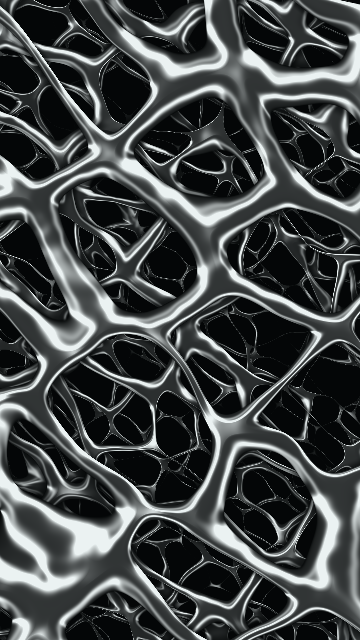
Reproduce this pattern procedurally as a WebGL 2 fragment shader.

```glsl
#version 300 es
precision highp float;
// Layered webs of polished chrome branches fading into a black depth.

uniform vec2 u_resolution;
out vec4 fragColor;

const vec3 SHADE = vec3(0.015, 0.025, 0.027);
const vec3 SILVER = vec3(0.92, 0.95, 0.95);
// Columns: along and across the diagonal that the cells stretch along.
const mat2 GRAIN = mat2(vec2(0.8, -0.6) * 0.82, vec2(0.6, 0.8) * 1.15);

struct Web {
    float dist;   // distance-like value, near zero on the branch axis
    float weight; // smooth random 0..1 that sets the local thickness
    vec2 slope;   // unit direction away from the axis
};

vec3 hash3(vec2 cell) {
    vec3 h = fract(cell.xyx * vec3(0.1031, 0.1030, 0.0973));
    h += dot(h, h.yxz + 33.33);
    return fract((h.xxy + h.yzz) * h.zyx);
}

float cornerSlope(vec2 cell, vec2 corner, vec2 f) {
    float angle = 6.2832 * hash3(cell + corner).x;
    return dot(vec2(cos(angle), sin(angle)), f - corner);
}

float gradientNoise(vec2 p) {
    vec2 cell = floor(p), f = fract(p);
    vec2 u = f * f * f * (f * (f * 6.0 - 15.0) + 10.0);
    float low = mix(cornerSlope(cell, vec2(0, 0), f), cornerSlope(cell, vec2(1, 0), f), u.x);
    float high = mix(cornerSlope(cell, vec2(0, 1), f), cornerSlope(cell, vec2(1, 1), f), u.x);
    return mix(low, high, u.y);
}

vec2 bend(vec2 p, float amount, float frequency) {
    vec2 q = p * frequency;
    return p + amount * vec2(gradientNoise(q + 17.0), gradientNoise(q + 53.0));
}

// Cell borders with rounded corners: smooth second-nearest minus nearest.
Web cellWeb(vec2 p, float sharpness) {
    vec2 home = floor(p);
    float nearest = 9.0, total = 0.0, weight = 0.0;
    vec2 nearestDir = vec2(0), dirSum = vec2(0);
    for (int y = -2; y <= 2; y++) {
        for (int x = -2; x <= 2; x++) {
            vec2 cell = home + vec2(x, y);
            vec3 rnd = hash3(cell);
            vec2 offset = p - cell - 0.5 - 0.88 * (rnd.xy - 0.5);
            float d = max(length(offset), 0.001);
            float share = exp(-sharpness * d);
            total += share;
            weight += share * rnd.z;
            dirSum += share * offset / d;
            if (d < nearest) {
                nearest = d;
                nearestDir = offset / d;
            }
        }
    }
    float nearestShare = exp(-sharpness * nearest);
    float rest = max(total - nearestShare, 1e-7);
    vec2 slope = (dirSum - nearestShare * nearestDir) / rest - nearestDir;
    slope = GRAIN * slope;
    return Web(-log(rest) / sharpness - nearest, weight / total,
               slope / max(length(slope), 0.001));
}

// Brightness of a polished tube; h runs from its axis (0) to its rim (1).
float chrome(vec2 slope, float h, float ripple) {
    float facing = sqrt(max(1.0 - h * h, 0.0));
    float tilt = h * dot(slope, normalize(vec2(-0.5, 0.85)));
    float key = exp(-45.0 * pow(abs(tilt - 0.28 + 0.4 * ripple), 2.0));
    float fill = exp(-70.0 * pow(abs(tilt + 0.5 - 0.3 * ripple), 2.0));
    float streak = exp(-60.0 * pow(abs(h - 0.62 + 0.4 * ripple), 2.0));
    float light = 0.03 + 0.14 * facing + 0.95 * key + 0.5 * fill + 0.42 * streak;
    return light * smoothstep(0.0, 0.45, facing);
}

// Lays one web over the brightness behind it, with a soft contact shadow.
float addWeb(float behind, vec2 p, float scale, vec2 thickness, float gain, float pixel) {
    vec2 seed = vec2(scale * 7.3, scale * 3.1);
    vec2 bent = bend(p + seed, 0.2 / scale, 1.3 * scale);
    Web web = cellWeb(bent * GRAIN * scale, 13.0);
    float width = mix(thickness.x, thickness.y, smoothstep(0.15, 0.85, web.weight));
    float h = clamp(web.dist / max(width, 0.01), 0.0, 1.0);
    float ripple = gradientNoise(bent * scale * 2.3)
                 + 0.4 * gradientNoise(bent * scale * 6.0);
    float metal = gain * chrome(web.slope, h, ripple);
    float edge = 1.2 * scale * pixel;
    float cover = smoothstep(-edge, edge, width - web.dist);
    float shadow = mix(0.4, 1.0, smoothstep(0.0, 0.14, web.dist - width));
    return mix(behind * shadow, metal, cover);
}

void main() {
    float pixel = 1.0 / u_resolution.x;
    vec2 p = gl_FragCoord.xy * pixel;

    // From far thin wires to near thick branches.
    float light = 0.0;
    light = addWeb(light, p, 9.0, vec2(-0.02, 0.12), 0.6, pixel);
    light = addWeb(light, p, 6.3, vec2(0.0, 0.13), 0.8, pixel);
    light = addWeb(light, p, 4.3, vec2(0.01, 0.17), 1.0, pixel);
    light = addWeb(light, p, 2.8, vec2(0.05, 0.25), 1.15, pixel);

    fragColor = vec4(mix(SHADE, SILVER, clamp(light, 0.0, 1.0)), 1.0);
}
```
